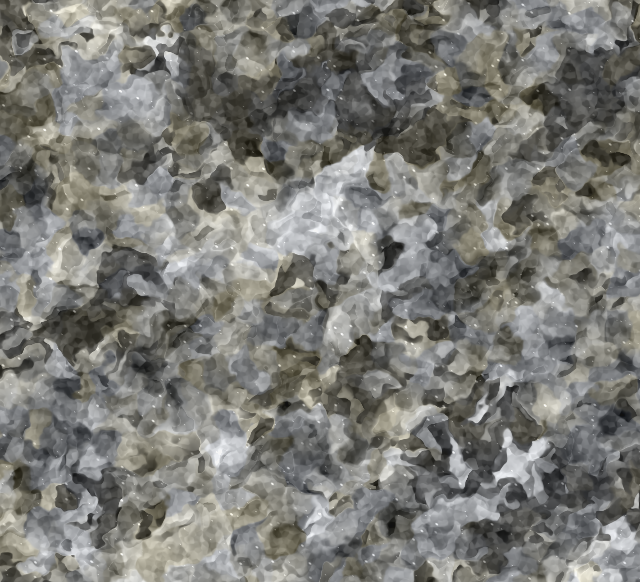
Give the GLSL for this texture, as a WebGL 1 fragment shader.

```glsl
precision highp float;
// Speckled grey granite: pale feldspar and quartz grains with ragged dark mica.
// Soft-edged Voronoi cells at four sizes set the tone of the grains, warped noise
// clusters the mica, and sparse dots add glints of light.

uniform vec2 u_resolution;

vec2 hash2(vec2 p) {
  return fract(sin(vec2(dot(p, vec2(127.1, 311.7)), dot(p, vec2(269.5, 183.3)))) * 43758.5453);
}

float valueNoise(vec2 p) {
  vec2 cell = floor(p);
  vec2 f = fract(p);
  f = f * f * (3.0 - 2.0 * f);
  float low = mix(hash2(cell).x, hash2(cell + vec2(1.0, 0.0)).x, f.x);
  float high = mix(hash2(cell + vec2(0.0, 1.0)).x, hash2(cell + vec2(1.0, 1.0)).x, f.x);
  return mix(low, high, f.y);
}

float fbm(vec2 p) {
  float sum = 0.0;
  float amplitude = 0.53;
  for (int i = 0; i < 4; i++) {
    sum += amplitude * valueNoise(p);
    p = mat2(1.6, 1.2, -1.2, 1.6) * p + 17.3;
    amplitude *= 0.5;
  }
  return sum;
}

// Two random values per grain, blended at its borders; x also has a facet slope.
vec2 grains(vec2 p, float sharpness) {
  vec2 cell = floor(p);
  vec2 sum = vec2(0.0);
  float total = 0.0;
  for (int j = -1; j <= 1; j++) {
    for (int i = -1; i <= 1; i++) {
      vec2 id = cell + vec2(float(i), float(j));
      vec2 offset = p - id - hash2(id);
      vec2 value = hash2(id + 41.7);
      vec2 slope = hash2(id + 93.1) - 0.5;
      float weight = exp(-sharpness * length(offset));
      sum += weight * (value + vec2(dot(offset, slope) * 0.7, 0.0));
      total += weight;
    }
  }
  return sum / total;
}

// Small bright reflections, one in a few cells.
float glints(vec2 p) {
  vec2 cell = floor(p);
  vec2 id = hash2(cell + 7.9);
  vec2 offset = fract(p) - 0.3 - 0.4 * hash2(cell);
  offset = mat2(0.8, 0.6, -0.6, 0.8) * offset * vec2(1.0, 1.6);
  return smoothstep(0.32, 0.06, length(offset)) * smoothstep(0.91, 0.97, id.x);
}

void main() {
  vec2 p = gl_FragCoord.xy / u_resolution.y + 2.0;

  // Ragged outlines, with grains slightly longer along a rising diagonal
  vec2 warp = vec2(fbm(p * 15.0), fbm(p * 15.0 + 31.0)) - 0.5;
  vec2 ripple = vec2(valueNoise(p * 62.0), valueNoise(p * 62.0 + 53.0)) - 0.5;
  vec2 q = p + warp * 0.065 + ripple * 0.012;
  q = mat2(0.87, -0.5, 0.5, 0.87) * q * vec2(0.93, 1.08);

  vec2 coarse = grains(q * 9.0, 40.0);
  vec2 medium = grains(q * 24.0 + 11.0, 24.0);
  vec2 small = grains(q * 52.0 + 23.0, 17.0);
  vec2 fine = grains(p * 105.0 + 37.0, 11.0);
  float cloud = fbm(p * 5.0 + 61.0);

  // Pale grains
  float tone = 0.56 + 0.22 * (coarse.x - 0.5) + 0.28 * (medium.x - 0.5)
    + 0.24 * (small.x - 0.5) + 0.13 * (fine.x - 0.5) + 0.36 * (cloud - 0.5);

  // Dark mica clusters
  float micaField = 0.45 * coarse.y + 0.3 * medium.y + 0.22 * small.y
    + 0.5 * fbm(p * 6.0 + 83.0);
  float mica = smoothstep(0.80, 0.92, micaField);
  float micaTone = 0.27 + 0.16 * (small.x - 0.5) + 0.17 * (fine.y - 0.5)
    + 0.12 * (medium.x - 0.5);
  tone = mix(tone, micaTone, mica * 0.93);

  // Thin dark pits between small grains, then bright sparkle
  tone -= 0.13 * smoothstep(0.80, 0.95, small.y) * (1.0 - mica);
  tone += 0.34 * glints(p * 74.0) + 0.22 * glints(p * 128.0 + 19.0);

  // Cool quartz greys against cream feldspar
  float warm = smoothstep(0.3, 0.75, 0.6 * fbm(p * 7.0 + 107.0) + 0.4 * medium.y);
  vec3 tint = mix(vec3(-0.010, 0.0, 0.014), vec3(0.030, 0.014, -0.055), warm);
  vec3 color = vec3(tone) + tint * mix(1.0, 0.55, mica);
  gl_FragColor = vec4(clamp(color, 0.06, 0.96), 1.0);
}
```
